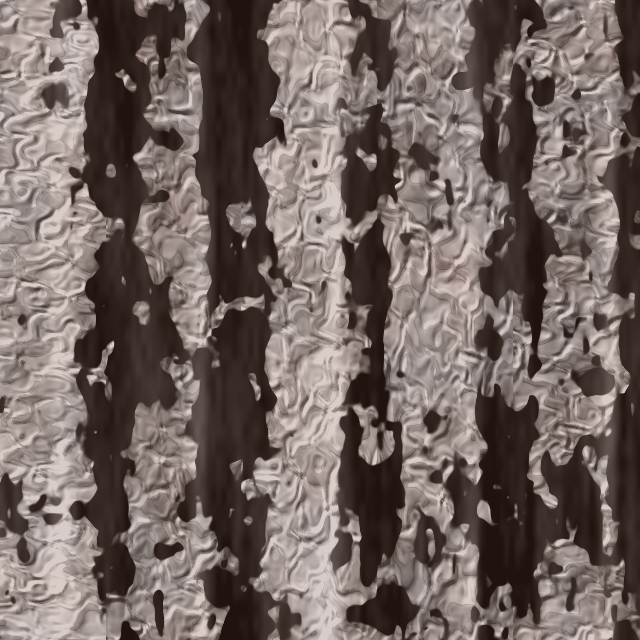
Reproduce this texture procedurally as a Shadertoy shader.

```glsl
// Weathered vertical boards: pale peeling paint flaking off dark brown grooves.

const float BOARD_WIDTH = 0.212;
const float FIRST_GROOVE = 0.165;
const vec3 WARM_TINT = vec3(0.050, 0.0, -0.018);

float hash(vec2 cell) {
    vec3 p = fract(vec3(cell.xyx) * 0.1031);
    p += dot(p, p.yzx + 33.33);
    return fract((p.x + p.y) * p.z);
}

// Smooth value noise, centred on zero.
float noise(vec2 p) {
    vec2 cell = floor(p);
    vec2 f = fract(p);
    f = f * f * (3.0 - 2.0 * f);
    float low = mix(hash(cell), hash(cell + vec2(1, 0)), f.x);
    float high = mix(hash(cell + vec2(0, 1)), hash(cell + vec2(1, 1)), f.x);
    return mix(low, high, f.y) - 0.5;
}

vec2 warp(vec2 p, float amount) {
    return p + amount * vec2(noise(p * 0.8 + 17.3), noise(p * 0.8 + 61.7));
}

// Curled surface of the dried paint.
float wrinkles(vec2 p) {
    vec2 q = warp(p, 2.6);
    return noise(q) + 0.45 * noise(q * 2.1 + 9.0);
}

// Depth of the dark groove nearest to a position counted in boards.
float grooveDepth(float board, float y) {
    float id = floor(board + 0.5);
    float centre = id + 0.14 * (hash(vec2(id, 3.0)) - 0.5);
    float wobble = 0.12 * noise(vec2(y * 5.0, id * 7.0)) + 0.10 * noise(vec2(y * 19.0, id * 5.0));
    float halfWidth = mix(0.15, 0.24, hash(vec2(id, 8.0))) + 0.12 * noise(vec2(id * 3.0, y * 4.0));
    float d = abs(board - centre + wobble);
    return 1.0 - smoothstep(halfWidth - 0.07, halfWidth + 0.07, d);
}

// Narrow vertical band of light along the rounded edge of each board.
float edgeSheen(float board, float y) {
    float id = floor(board + 0.83);
    float centre = id - 0.33 + 0.08 * (hash(vec2(id, 14.0)) - 0.5);
    float d = (board - centre) / 0.075;
    float strength = mix(0.5, 1.0, hash(vec2(id, 21.0))) + 0.7 * noise(vec2(id * 4.0, y * 7.0));
    return exp(-d * d) * strength;
}

// Scattered round knots where the paint has dropped off.
float knots(vec2 p) {
    float depth = 0.0;
    for (int i = 0; i < 6; i++) {
        float k = float(i);
        vec2 centre = vec2(hash(vec2(k, 31.0)), hash(vec2(k, 47.0)));
        float radius = mix(0.012, 0.030, hash(vec2(k, 53.0)));
        float d = length((p - centre) * vec2(0.85, 1.0));
        depth = max(depth, 1.0 - smoothstep(radius * 0.6, radius * 1.4, d));
    }
    return depth;
}

// Positive where paint remains, negative where bare wood shows.
float paintCover(vec2 p, float groove) {
    float patches = 0.52 * noise(p * vec2(8.0, 4.5) + 4.0);
    float flakes = 0.62 * noise(warp(p * vec2(36.0, 23.0), 1.3));
    float chips = 0.32 * noise(warp(p * vec2(76.0, 54.0) + 40.0, 1.2));
    return 0.19 - 0.37 * groove - 0.38 * knots(p) + patches + flakes + chips;
}

float paintTone(vec2 p, float board, float groove, float sheen) {
    float id = floor(board);
    float boardTone = 0.10 * (hash(vec2(id, 71.0)) - 0.5);

    // Some boards curl upright, others in flatter ripples.
    vec2 grain = mix(vec2(62.0, 44.0), vec2(46.0, 66.0), hash(vec2(id, 83.0)));
    vec2 q = p * grain;
    float height = wrinkles(q);
    float relief = height - wrinkles(q + vec2(0.22, -0.28));
    float crease = 1.0 - smoothstep(0.0, 0.09, abs(height + 0.06));
    float stain = 0.16 * noise(p * vec2(24.0, 9.0)) + 0.09 * noise(p * vec2(110.0, 70.0));

    return 0.575 + boardTone + 0.42 * relief + 0.12 * height - 0.10 * crease
        + stain + 0.13 * sheen - 0.06 * groove;
}

float woodTone(vec2 p, float groove, float sheen) {
    float streaks = 0.10 * noise(p * vec2(70.0, 5.0)) + 0.06 * noise(p * vec2(120.0, 40.0));
    float glow = 0.10 * noise(p * vec2(14.0, 6.0) + 90.0);
    return max(0.155 + streaks + glow + 0.16 * sheen - 0.035 * groove, 0.075);
}

void mainImage(out vec4 fragColor, in vec2 fragCoord) {
    vec2 p = fragCoord / iResolution.y;
    float board = (p.x - FIRST_GROOVE) / BOARD_WIDTH;
    float groove = grooveDepth(board, p.y);
    float sheen = edgeSheen(board, p.y);

    // Soft flake edges, with paint thinning slightly toward them.
    float cover = paintCover(p, groove);
    float painted = smoothstep(-0.035, 0.04, cover);
    float thinning = 0.05 * (1.0 - smoothstep(0.02, 0.14, cover));

    float paint = clamp(paintTone(p, board, groove, sheen) - thinning, 0.24, 0.80);
    float wood = woodTone(p, groove, sheen);
    float tone = mix(wood, paint, painted);

    vec3 blush = vec3(0.03, 0.0, -0.02) * noise(p * vec2(18.0, 12.0) + 25.0);
    fragColor = vec4(vec3(tone) + WARM_TINT + blush * painted, 1.0);
}
```
